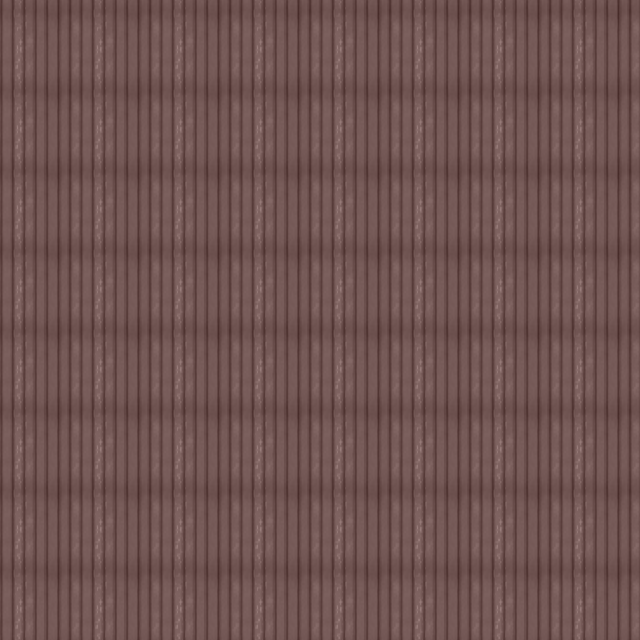
Reproduce this texture procedurally as a Shadertoy shader.

```glsl
// Dusty brown corrugated sheet: narrow vertical ribs parted by dark grooves.
// One square panel of seven ribs is repeated 8 by 8; soft blotches, a shaded
// band and pale flecks wear it, all made from noise that wraps on the panel.

const float PANELS = 8.0;            // repeats across and down
const float RIBS = 7.0;              // ribs in one panel
const float RIB_SHIFT = 0.124;       // first groove, in rib widths
const vec3 RIB_COLOR = vec3(0.465, 0.357, 0.347);
const float GROOVE_HALF = 0.075;     // dark core, in rib widths
const float FLANK_HALF = 0.20;       // shaded strip beside the core
const float GROOVE_DEPTH = 0.085;
const float FLANK_DEPTH = 0.050;
const float BAND_DEPTH = 0.032;
const float BAND_HEIGHT = 0.865;     // centre of the shaded band in a panel
const float BLOTCH_GAIN = 0.050;
const float FLECK_GAIN = 0.095;
const float GRAIN_GAIN = 0.028;
const float PI = 3.14159265;

float hash(vec2 p) {
    vec3 q = fract(vec3(p.xyx) * 0.1031);
    q += dot(q, q.yzx + 33.33);
    return fract((q.x + q.y) * q.z);
}

// Value noise over the unit panel, with a whole number of cells each way.
float panelNoise(vec2 p, vec2 cells, float seed) {
    p *= cells;
    vec2 i = floor(p), f = fract(p);
    f = f * f * (3.0 - 2.0 * f);
    vec2 a = mod(i, cells), b = mod(i + 1.0, cells);
    return mix(mix(hash(a + seed), hash(vec2(b.x, a.y) + seed), f.x),
               mix(hash(vec2(a.x, b.y) + seed), hash(b + seed), f.x), f.y);
}

// Soft bump around a height, periodic in the panel.
float spot(float y, float centre, float size) {
    float d = sin(PI * (y - centre)) / (PI * size);
    return exp(-d * d);
}

// 1 on the rib with the given number, else 0.
float isRib(float rib, float number) {
    return 1.0 - step(0.5, abs(rib - number));
}

void mainImage(out vec4 fragColor, in vec2 fragCoord) {
    vec2 uv = fragCoord / iResolution.xy;
    vec2 panel = fract(uv * PANELS);
    float soft = max(PANELS * RIBS / iResolution.x * 0.6, 0.035);

    // Rib number, place across the rib, and signed distance to a groove
    float x = panel.x * RIBS - RIB_SHIFT;
    float rib = mod(floor(x), RIBS);
    float across = fract(x);
    float groove = mod(floor(x + 0.5), RIBS);
    float side = fract(x + 0.5) - 0.5;

    // Wrapped noise: broad mottling, fine grain, long vertical scratches
    float mottle = panelNoise(panel, vec2(7.0, 9.0), 3.0);
    float grain = panelNoise(panel, vec2(46.0, 40.0), 17.0);
    float scratch = panelNoise(panel, vec2(42.0, 10.0), 41.0);

    // Grooves: dark core with a wider flank leaning to one side
    float vary = hash(vec2(groove, 5.0));
    float edge = side + (scratch - 0.5) * 0.03;
    float core = 1.0 - smoothstep(GROOVE_HALF - soft, GROOVE_HALF + soft, abs(edge));
    float lean = (vary - 0.5) * 0.16;
    float flank = 1.0 - smoothstep(FLANK_HALF - soft, FLANK_HALF + soft, abs(edge - lean));
    float tone = -GROOVE_DEPTH * core * mix(0.75, 1.15, vary)
                 - FLANK_DEPTH * flank * mix(0.75, 1.2, scratch);

    // Shaded band and mottling, plus a slight tint for each rib
    float band = spot(panel.y, BAND_HEIGHT + 0.05 * (mottle - 0.5), 0.13);
    tone -= BAND_DEPTH * band;
    tone += GRAIN_GAIN * (0.6 * mottle + 0.6 * grain + 0.5 * scratch - 0.85);
    tone += 0.014 * (hash(vec2(rib, 23.0)) - 0.5);

    // Pale blotches on the two smooth worn ribs
    float crown = smoothstep(0.12, 0.4, across) * smoothstep(0.06, 0.3, 1.0 - across);
    float blotch = isRib(rib, 2.0) * (spot(panel.y, 0.48, 0.10) + spot(panel.y, 0.17, 0.09))
                 + isRib(rib, 6.0) * (0.8 * spot(panel.y, 0.65, 0.10) + spot(panel.y, 0.21, 0.13));
    tone += BLOTCH_GAIN * blotch * crown * mix(0.55, 1.15, grain);

    // Flecks along the rough rib, fading in the shaded band
    float rough = isRib(rib, 1.0) * crown * (1.0 - 0.75 * band);
    float fleck = smoothstep(0.48, 0.85, 0.65 * grain + 0.35 * scratch);
    tone += rough * (0.026 + FLECK_GAIN * fleck);

    // Chipped glints on the groove edges beside the rough rib
    float beside = isRib(groove, 2.0) + 0.6 * isRib(groove, 1.0);
    float chip = smoothstep(0.5, 0.8, panelNoise(panel, vec2(56.0, 20.0), 71.0));
    float rim = 1.0 - smoothstep(0.03, 0.09 + soft, abs(side - 0.13));
    tone += 0.09 * beside * rim * chip * (0.4 + 0.6 * spot(panel.y, 0.81, 0.09));

    fragColor = vec4(RIB_COLOR + tone, 1.0);
}
```
